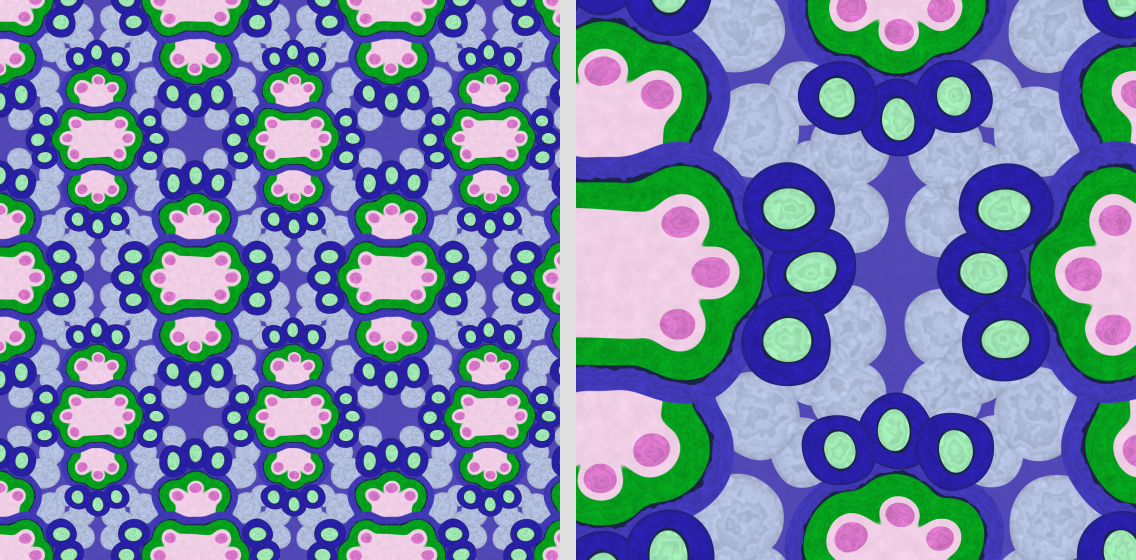
Left, the full canvas; right, a detail of the centre.
Give the GLSL for this pattern, as a WebGL 1 fragment shader.

```glsl
precision highp float;
// Hand-painted lobed medallions with petals, in two sizes on a half-drop grid over pale discs.

uniform vec2 u_resolution;

// Layout: the canvas is UNITS high, all lengths below use that unit
const float UNITS = 768.0;
const vec2 TILE = vec2(269.0, 381.0);
const vec2 ORIGIN = vec2(268.0, 387.0);
const float SMALL_SCALE = 0.85;

// Line widths and sizes
const float GREEN_WIDTH = 12.0;
const float OUTLINE_WIDTH = 22.5;
const float DARK_WIDTH = 1.4;
const float PETAL_RADIUS = 20.5;
const float WOBBLE = 4.0;
const float BRISTLE = 0.07;

// Paint colours
const vec3 GROUND = vec3(0.32, 0.28, 0.71);
const vec3 PALE = vec3(0.69, 0.74, 0.86);
const vec3 OUTLINE = vec3(0.25, 0.22, 0.71);
const vec3 PETAL = vec3(0.16, 0.12, 0.66);
const vec3 DARK = vec3(0.10, 0.14, 0.28);
const vec3 GREEN = vec3(0.02, 0.62, 0.11);
const vec3 PINK = vec3(0.94, 0.81, 0.90);
const vec3 DOT = vec3(0.84, 0.46, 0.78);
const vec3 MINT = vec3(0.62, 0.90, 0.70);

vec2 gradient(vec2 cell, vec2 period) {
  cell = mod(cell, period);
  float a = 6.2832 * fract(sin(dot(cell, vec2(127.1, 311.7))) * 4375.85);
  return vec2(cos(a), sin(a));
}

// Gradient noise that wraps after "period" lattice cells
float noise(vec2 u, vec2 period) {
  u *= period;
  vec2 i = floor(u), f = fract(u), w = f * f * (3.0 - 2.0 * f);
  vec2 e = vec2(1.0, 0.0);
  float a = dot(gradient(i, period), f);
  float b = dot(gradient(i + e.xy, period), f - e.xy);
  float c = dot(gradient(i + e.yx, period), f - e.yx);
  float d = dot(gradient(i + e.xx, period), f - e.xx);
  return mix(mix(a, b, w.x), mix(c, d, w.x), w.y);
}

float smoothMin(float a, float b, float k) {
  float h = max(k - abs(a - b), 0.0) / k;
  return min(a, b) - h * h * k * 0.25;
}

float box(vec2 p, vec2 halfSize) {
  vec2 d = abs(p) - halfSize;
  return length(max(d, 0.0)) + min(max(d.x, d.y), 0.0);
}

float ellipse(vec2 p, vec2 r) {
  return (length(p / r) - 1.0) * min(r.x, r.y);
}

void fill(inout vec3 col, vec3 paint, float d) {
  float aa = 0.75 * UNITS / u_resolution.y;
  col = mix(col, paint, 1.0 - smoothstep(-aa, aa, d));
}

// Brush marks that follow the contour of distance d
vec3 brushed(vec3 paint, float d, float grain) {
  return paint * (1.0 + BRISTLE * (0.6 * sin(d * 1.5 + grain * 7.0) + grain));
}

void paleDisc(inout vec3 col, vec2 p, vec2 c, float r, float grain) {
  float d = length(p - c) - r;
  vec3 paint = brushed(PALE, d * 0.5, grain);
  fill(col, paint * (1.0 - 0.06 * smoothstep(-3.0, 0.0, d)), d);
}

// Outline, petals, green border, pink field and dots; p is folded into one quadrant
void paintPart(inout vec3 col, vec2 p, float field, vec2 petal, vec2 petalStep,
               vec2 lobe, vec2 lobeStep, vec2 mintSize, float grain) {
  fill(col, brushed(OUTLINE, field, grain), field - OUTLINE_WIDTH);
  for (int i = 0; i < 2; i++) {
    vec2 v = p - petal - petalStep * float(i);
    float d = length(v) - PETAL_RADIUS;
    vec3 paint = brushed(PETAL, d, grain * 1.5);
    fill(col, mix(paint, DARK, 0.45 * smoothstep(-2.0, 0.0, d)), d);
    float mint = ellipse(v, mintSize);
    fill(col, DARK, mint - 0.9 - grain);
    fill(col, brushed(MINT, mint, grain), mint);
  }
  float border = field - GREEN_WIDTH;
  fill(col, DARK, border - DARK_WIDTH - 1.8 * grain);
  fill(col, brushed(GREEN, field, grain * 1.5), border);
  fill(col, PINK * (1.0 + 0.04 * grain), field);
  for (int i = 0; i < 2; i++) {
    float d = ellipse(p - lobe - lobeStep * float(i), vec2(8.0, 7.3));
    fill(col, brushed(DOT, d, grain * 1.5), d);
  }
}

void motif(inout vec3 col, vec2 p, float grain) {
  p = abs(p);
  vec2 sideLobe = vec2(48.5, 0.0), sideStep = vec2(-13.0, 24.5);
  vec2 capLobe = vec2(0.0, 94.0), capStep = vec2(24.0, -13.0);
  float body = box(p, vec2(37.0, 27.0)) - 3.0;
  float cap = box(p - vec2(0.0, 64.0), vec2(24.0, 18.0)) - 3.0;
  for (int i = 0; i < 2; i++) {
    float t = float(i);
    body = smoothMin(body, length(p - sideLobe - sideStep * t) - 12.5, 6.0);
    cap = smoothMin(cap, length(p - capLobe - capStep * t) - 11.0 - t, 6.0);
  }
  paintPart(col, p, cap, vec2(0.0, 140.0), vec2(31.0, -11.0),
            capLobe, capStep, vec2(8.7, 11.0), grain);
  paintPart(col, p, body, vec2(95.5, 0.0), vec2(-11.0, 30.0),
            sideLobe, sideStep, vec2(11.0, 9.2), grain);
}

void main() {
  vec2 p = gl_FragCoord.xy / u_resolution.y * UNITS - ORIGIN;
  vec2 u = p / TILE;
  float grain = noise(u, vec2(40.0, 57.0)) + 0.6 * noise(u, vec2(95.0, 135.0));
  p += WOBBLE * vec2(noise(u, vec2(7.0, 10.0)), noise(u + 0.37, vec2(7.0, 10.0)));
  vec2 large = mod(p + 0.5 * TILE, TILE) - 0.5 * TILE;
  vec2 small = mod(p, TILE) - 0.5 * TILE;

  // Pale discs scattered in the gaps
  vec3 col = GROUND * (1.0 + 0.02 * grain);
  vec2 q = abs(large);
  for (int i = 0; i < 2; i++) {
    float t = float(i);
    paleDisc(col, q, vec2(92.0 + 6.0 * t, 82.0 - 38.0 * t), 16.0, grain);
    paleDisc(col, q, vec2(113.0, 25.0 + 31.0 * t), 17.5, grain);
    paleDisc(col, q, vec2(70.0 - 8.0 * t, 65.0 + 48.0 * t), 21.0, grain);
    paleDisc(col, q, vec2(72.0 - 43.0 * t, 141.0 + 21.0 * t), 17.0, grain);
  }

  motif(col, large, grain);
  motif(col, small / SMALL_SCALE, grain);
  gl_FragColor = vec4(clamp(col, 0.0, 1.0), 1.0);
}
```
